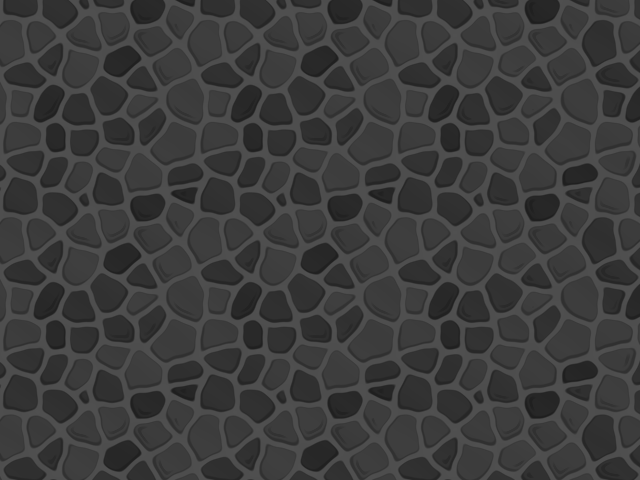
Write a Shadertoy shader that draws this texture.

```glsl
// Dark crazy paving: irregular grey stones set in lighter mortar.
// A repeating power diagram (weighted cellular noise) gives the stones;
// rounded edge distances cut the joints, shaded rims and chipped creases.

const float PERIOD = 6.0; // cells before the paving repeats

vec3 hash3(vec2 cell) {
    vec2 c = mod(cell, PERIOD) + 3.7;
    vec3 q = vec3(dot(c, vec2(127.1, 311.7)), dot(c, vec2(269.5, 183.3)), dot(c, vec2(419.2, 371.9)));
    return fract(sin(q) * 4375.85);
}

// Stone centre in xy, its size weight in z
vec3 stoneSite(vec2 cell) {
    vec3 h = hash3(cell);
    return vec3(cell + 0.5 + 0.84 * (h.xy - 0.5), 0.24 * h.z);
}

float powerDistance(vec2 p, vec3 site) {
    vec2 d = p - site.xy;
    return dot(d, d) - site.z;
}

void mainImage(out vec4 fragColor, in vec2 fragCoord) {
    float scale = 14.6;
    vec2 p = fragCoord / iResolution.y * scale;
    float soft = max(0.028, 0.8 * scale / iResolution.y);

    // Slightly uneven edges, in step with the repeat
    float turn = 6.28319 / PERIOD;
    p += 0.03 * sin(turn * 5.0 * p.yx + vec2(0.0, 1.7));
    p += 0.012 * sin(turn * 11.0 * p.yx + vec2(2.1, 0.4));

    // Find the stone that owns this point
    vec2 base = floor(p), owner = base;
    float nearest = 1e5;
    for (int y = -2; y <= 2; y++)
    for (int x = -2; x <= 2; x++) {
        vec2 cell = base + vec2(x, y);
        float d = powerDistance(p, stoneSite(cell));
        if (d < nearest) { nearest = d; owner = cell; }
    }
    vec3 site = stoneSite(owner);
    vec3 trait = hash3(owner + vec2(2.3, 4.6));

    // Each stone leans its shaded rim roughly downwards
    float lean = -1.57 + 2.0 * (trait.y - 0.5);
    vec2 shadeDir = vec2(cos(lean), sin(lean));

    // Smooth minimum of edge distances: full outline and the raised face
    float outlineSum = 0.0, faceSum = 0.0;
    for (int y = -2; y <= 2; y++)
    for (int x = -2; x <= 2; x++) {
        if (x == 0 && y == 0) continue;
        vec3 other = stoneSite(owner + vec2(x, y));
        vec2 across = other.xy - site.xy;
        float gap = length(across);
        float edge = (powerDistance(p, other) - nearest) / (2.0 * gap);
        float rim = 0.015 + 0.085 * max(0.0, dot(across / gap, shadeDir));
        outlineSum += exp(-17.0 * edge);
        faceSum += exp(-17.0 * (edge - rim));
    }
    float outline = -log(outlineSum) / 17.0 - 0.075;
    float face = -log(faceSum) / 17.0 - 0.075;

    // Stone tones: pale, dark and a few very dark ones
    float tone = trait.x < 0.5 ? 0.237 : (trait.x < 0.92 ? 0.192 : 0.155);
    tone += 0.014 * (trait.z - 0.5);
    float rimTone = tone * 0.8;
    float faceTone = tone + 0.004 * sin(3.0 * p.x + 4.0 * p.y + 6.0 * trait.z);

    // Thin tapered crease inside some stones, along one side
    vec2 fromCentre = p - site.xy;
    float creaseAngle = lean + 2.4 * (trait.z - 0.5);
    float side = dot(fromCentre / (length(fromCentre) + 0.01), vec2(cos(creaseAngle), sin(creaseAngle)));
    float taper = smoothstep(0.45, 0.95, side);
    float crease = 1.0 - smoothstep(0.0, soft, abs(face - 0.1) - 0.025 * taper);
    crease *= taper * step(0.55, fract(trait.z * 7.0 + trait.y));
    faceTone = mix(faceTone, rimTone, 0.8 * crease);

    // Layer face over rim over mortar
    float mortar = 0.306 + 0.006 * sin(turn * 4.0 * p.x) * sin(turn * 5.0 * p.y);
    float stone = mix(rimTone, faceTone, smoothstep(-soft, soft, face));
    float grey = mix(mortar, stone, smoothstep(-soft, soft, outline));
    fragColor = vec4(vec3(grey), 1.0);
}
```
